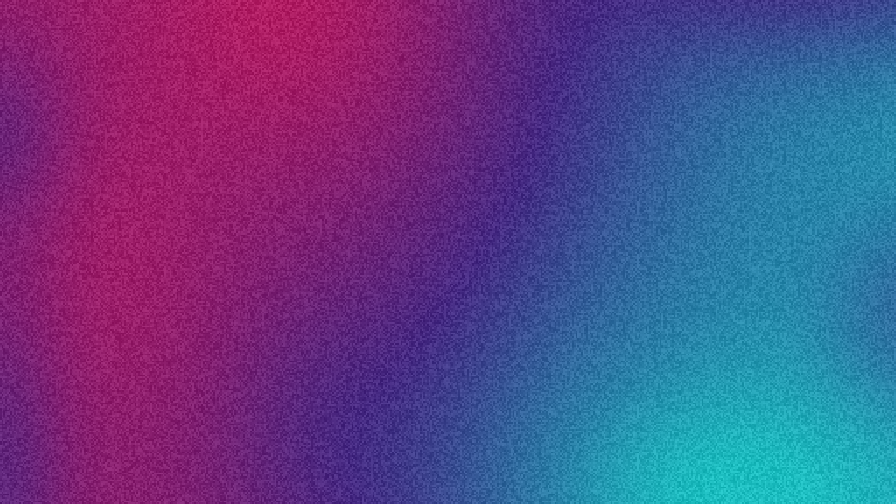
A Shadertoy shader for this background:

```glsl
#define PINK    vec3(0.75, 0.11, 0.37)
#define MAGENTA vec3(0.50, 0.125, 0.445)
#define VIOLET  vec3(0.275, 0.165, 0.515)
#define INDIGO  vec3(0.235, 0.27, 0.56)
#define BLUE    vec3(0.16, 0.51, 0.66)
#define TEAL    vec3(0.11, 0.74, 0.75)
#define SWEEP_GAIN   0.38
#define SWEEP_SLOPE  1.95
#define GRAIN_CELLS  288.0
#define GRAIN_AMOUNT 0.13

float hash(vec2 cell) {
    vec3 h = fract(cell.xyx * 0.1031);
    h += dot(h, h.yzx + 33.33);
    return fract((h.x + h.y) * h.z);
}

// Soft elliptical bump
float glow(vec2 p, vec2 center, vec2 radius) {
    vec2 d = (p - center) / radius;
    return exp(-dot(d, d));
}

// Position along the palette: 0 is pink, 1 is teal
float coolness(vec2 p) {
    // Curved diagonal divide
    float divide = 0.75 + 0.32 * smoothstep(0.0, 0.85, p.y);
    float t = 0.55 + SWEEP_GAIN * tanh(SWEEP_SLOPE * (p.x - divide));

    // Upper corners and left edge
    t -= 0.20 * glow(p, vec2(0.62, 1.03), vec2(0.32, 0.33));
    t -= 0.28 * glow(p, vec2(1.65, 1.08), vec2(0.45, 0.20));
    t += 0.19 * glow(p, vec2(0.00, 0.74), vec2(0.15, 0.20));
    t += 0.23 * glow(p, vec2(0.00, 0.05), vec2(0.14, 0.42));

    // Inner bends and lower right
    t -= 0.06 * glow(p, vec2(0.24, 0.44), vec2(0.20, 0.32));
    t += 0.06 * glow(p, vec2(0.62, 0.18), vec2(0.18, 0.25));
    t += 0.13 * glow(p, vec2(1.40, 0.00), vec2(0.38, 0.24));
    t -= 0.13 * glow(p, vec2(1.82, 0.38), vec2(0.18, 0.20));
    return t;
}

float stage(float from, float to, float t) {
    return clamp((t - from) / (to - from), 0.0, 1.0);
}

vec3 palette(float t) {
    vec3 color = mix(PINK, MAGENTA, stage(0.0, 0.30, t));
    color = mix(color, VIOLET, stage(0.30, 0.55, t));
    color = mix(color, INDIGO, stage(0.55, 0.65, t));
    color = mix(color, BLUE, stage(0.65, 0.85, t));
    return mix(color, TEAL, stage(0.85, 1.0, t));
}

void mainImage(out vec4 fragColor, in vec2 fragCoord) {
    vec2 p = fragCoord / iResolution.y;
    p.x *= (16.0 / 9.0) * iResolution.y / iResolution.x;

    vec3 color = palette(coolness(p));

    // Fine film grain
    color += GRAIN_AMOUNT * (hash(floor(p * GRAIN_CELLS)) - 0.5);
    fragColor = vec4(clamp(color, 0.0, 1.0), 1.0);
}
```
